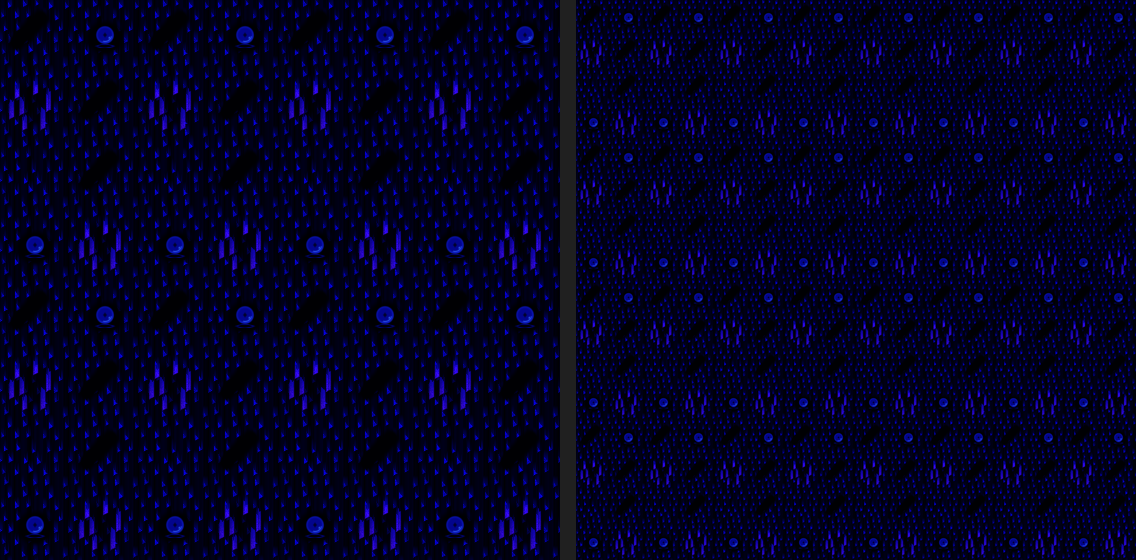
Left: one tile. Right: repeated 2 by 2.
A WebGL 1 fragment shader for this pattern:

```glsl
precision highp float;
// Night rain: small blue drops with faint trails, clusters of glowing bars and glass beads.

uniform vec2 u_resolution;

float hash(vec2 p) {
  return fract(sin(dot(p, vec2(127.1, 311.7))) * 43758.5453);
}

// Vertical fibres: 1D value noise with a period of 48 columns
float fibre(float x, float seed) {
  float i = floor(x), f = fract(x);
  float a = hash(vec2(mod(i, 48.0), seed));
  float b = hash(vec2(mod(i + 1.0, 48.0), seed));
  return mix(a, b, f * f * (3.0 - 2.0 * f));
}

float fill(float d, float px) {
  return 1.0 - smoothstep(-px, px, d);
}

// Small wedge, cut off rising to the right, under a fibrous trail
float drop(vec2 p, float seed, float px) {
  float size = 0.8 + 0.4 * hash(vec2(seed, 8.0));
  vec2 q = p / size;
  float wedge = max(max(-q.x - 0.028, 0.55 * q.x - q.y - 0.016), 0.75 * q.x + 0.6 * q.y - 0.019);
  float grain = hash(floor(p * 80.0) + seed);
  float body = fill(wedge * size, px * 0.7) * (0.45 + 0.25 * grain + 0.3 * fibre(p.x * 60.0 + 9.0, seed));
  float rise = p.y / (0.16 + 0.07 * hash(vec2(seed, 4.0)));
  float strand = fibre(p.x * 60.0 + 9.0, seed + 3.0);
  float trail = fill(abs(p.x) - 0.036, px) * smoothstep(-0.1, 0.1, rise) * max(1.0 - rise, 0.0);
  float stem = fill(abs(p.x + 0.02) - 0.006, px) * smoothstep(-0.1, 0.1, rise) * max(1.0 - rise, 0.0);
  return max(body, max(trail * (0.1 + 0.4 * strand), stem * 0.45));
}

// Staggered rows of drops, the same in every tile, climbing to the right
float rain(vec2 p, float px) {
  vec2 grid = vec2(5.0, 6.0);
  vec2 cell = floor(p * grid);
  float light = 0.0;
  for (int j = -2; j <= 1; j++) {
    for (int i = -2; i <= 1; i++) {
      vec2 c = cell + vec2(float(i), float(j));
      vec2 id = mod(c, grid);
      vec2 jitter = 0.3 + 0.4 * vec2(hash(id + 2.3), hash(id + 7.9));
      jitter.x += mod(id.y * 2.0, 3.0) / 3.0;
      float seed = id.x + id.y * 5.0;
      light = max(light, drop(p - (c + jitter) / grid, seed, px));
    }
  }
  return light;
}

// Six bars on a ring and one inside, ragged at the top
vec3 barCluster(vec2 p, float px) {
  vec3 col = vec3(0.0);
  for (int i = 0; i < 7; i++) {
    float n = float(i);
    float angle = 0.23 + n * 1.0472;
    float radius = i == 6 ? -0.12 : 0.27;
    vec2 q = p - radius * vec2(cos(angle), sin(angle));
    float tall = 0.11 + 0.06 * hash(vec2(n, 5.0));
    float strand = fibre(q.x * 55.0 + 9.0, n + 40.0);
    float top = q.y - tall + 0.12 * strand;
    float d = max(max(abs(q.x) - 0.034, top), 0.5 * q.x - q.y - tall);
    float low = 1.0 - smoothstep(-tall, tall, q.y);
    float grain = hash(floor(q * 70.0) + n);
    vec3 tone = mix(vec3(0.04, 0.01, 0.75), vec3(0.26, 0.04, 1.0), low * (0.4 + 0.6 * grain));
    col = max(col, tone * (0.7 + 0.4 * strand) * fill(d, px));
    // thin glow rising above each bar
    float glow = fill(abs(q.x) - 0.034, px) * step(0.0, q.y) * (1.0 - smoothstep(0.0, tall + 0.1, q.y));
    col.b = max(col.b, glow * strand * 0.7);
  }
  return col;
}

// Glass bead with a dark core, bright lower rim and a shallow puddle
vec3 bead(vec2 p, float px) {
  float r = length(p);
  float rim = smoothstep(0.085, 0.122, r);
  float lower = smoothstep(-0.4, 1.0, dot(p / max(r, 0.001), vec2(0.5, -0.86)));
  vec3 col = mix(vec3(0.01, 0.02, 0.55), vec3(0.06, 0.12, 0.8), rim * (0.45 + 0.55 * lower));
  col *= 0.3 + 0.7 * smoothstep(0.01, 0.045, abs(p.x) + abs(p.y) * 0.8);
  float arc = fill(abs(r - 0.092) - 0.007, px) * smoothstep(0.75, 0.95, lower);
  float glint = fill(length(p - vec2(0.065, -0.04)) - 0.014, px);
  col += vec3(0.14, 0.3, 0.35) * max(arc, glint);
  col *= fill(r - 0.125, px);
  vec2 q = (p + vec2(0.0, 0.16)) / vec2(0.125, 0.026);
  float ripple = fill(abs(length(q) - 0.9) - 0.16, 0.25) * (0.5 + 0.5 * fibre(p.x * 24.0 + 12.0, 80.0));
  return max(col, vec3(0.0, 0.02, 0.6) * ripple * step(0.125, r));
}

void main() {
  // 8 by 8 tiles; their kinds repeat in blocks of 2 by 4
  vec2 uv = gl_FragCoord.xy / u_resolution * 8.0;
  float px = 8.0 / min(u_resolution.x, u_resolution.y);
  vec2 p = fract(uv);
  vec2 tile = mod(floor(uv), vec2(2.0, 4.0));
  float kind = floor(tile.y + tile.x * 4.0 + 0.5);
  bool isBead = kind == 0.0 || kind == 7.0;
  bool isCluster = kind == 2.0 || kind == 4.0;

  // Clear the rain around each feature, or along a diagonal gap
  vec2 c = p - vec2(0.41, 0.57);
  vec2 d = vec2(c.x + c.y, c.y - c.x) * 0.7071;
  float gap = smoothstep(0.07, 0.16, length(vec2(max(abs(d.x) - 0.24, 0.0), d.y)));
  if (isBead) gap = smoothstep(0.18, 0.28, length((p - vec2(0.5, 0.46)) * vec2(0.9, 1.0)));
  if (isCluster) gap = mix(0.35, 1.0, smoothstep(0.24, 0.36, length(p - vec2(0.43, 0.52))));
  if (kind == 1.0) gap = 1.0;

  float blue = 0.01 + gap * 0.11 * fibre(p.x * 48.0, 60.0);
  blue = max(blue, rain(p, px) * gap);
  vec3 col = vec3(0.02 * smoothstep(0.5, 0.8, blue), 0.0, blue);
  if (isCluster) col = max(col, barCluster(p - vec2(0.43, 0.52), px));
  if (isBead) col = max(col, bead(p - 0.5, px));
  gl_FragColor = vec4(col, 1.0);
}
```
